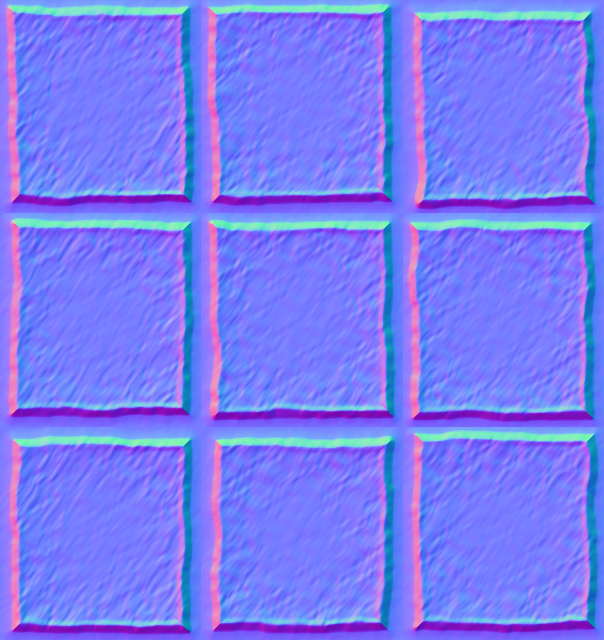
Reproduce this texture map procedurally as a WebGL 2 fragment shader.

```glsl
#version 300 es
precision highp float;

#define REPEATS 3.0
#define TILE_HALF vec2(0.136, 0.148)
#define TILE_JITTER 0.007
#define EDGE_WOBBLE 0.008
#define STEP_HEIGHT 0.0095
#define SKIRT_HEIGHT 0.006
#define SKIRT_WIDTH 0.024
#define RIM_HEIGHT 0.0042
#define DISH_DEPTH 0.006
#define GRAIN_HEIGHT 0.0022
#define SLOPE_BIAS vec2(-0.06, -0.03)
#define SAMPLE_STEP 0.001

uniform vec2 u_resolution;
out vec4 fragColor;

float hash(vec2 p) {
    return fract(sin(dot(p, vec2(127.1, 311.7))) * 43758.5453);
}

// Value noise with quintic blending, so that its slope is smooth
float noise(vec2 p) {
    vec2 i = floor(p), f = fract(p);
    f = f * f * f * (f * (f * 6.0 - 15.0) + 10.0);
    float low = mix(hash(i), hash(i + vec2(1.0, 0.0)), f.x);
    float high = mix(hash(i + vec2(0.0, 1.0)), hash(i + 1.0), f.x);
    return mix(low, high, f.y);
}

float boxDistance(vec2 p, vec2 halfSize) {
    vec2 q = abs(p) - halfSize;
    return length(max(q, 0.0)) + min(max(q.x, q.y), 0.0);
}

// Diagonal streaks in two sizes
float grain(vec2 p) {
    vec2 along = normalize(vec2(0.55, 0.83));
    vec2 s = vec2(dot(p, vec2(along.y, -along.x)), dot(p, along));
    s += 0.006 * noise(p * 40.0);
    float fine = noise(s * vec2(150.0, 68.0)) - 0.5;
    float coarse = noise(s * vec2(62.0, 36.0) + 17.0) - 0.5;
    return fine + 1.3 * coarse;
}

// Height of one tile and the gutter around it
float tileHeight(vec2 p, vec2 id, vec2 cellSize) {
    vec2 seed = id + 3.7;
    vec2 jitter = vec2(hash(seed), hash(seed + 9.2)) - 0.5;
    vec2 q = p - (id + 0.5) * cellSize - jitter * TILE_JITTER;
    q.x -= q.y * (hash(seed + 21.4) - 0.5) * 0.05;
    vec2 halfSize = TILE_HALF + (hash(seed + 5.1) - 0.5) * 0.004;

    // Uneven outline
    vec2 n = p + seed * 5.3;
    float d = boxDistance(q, halfSize);
    d += (noise(n * 17.0) - 0.5) * EDGE_WOBBLE;
    d += (noise(n * 70.0) - 0.5) * 0.0025;

    // Steep side and soft skirt running into the gutter
    float inside = 1.0 - smoothstep(-0.008, 0.006, d);
    float skirt = 1.0 - clamp(d / SKIRT_WIDTH, 0.0, 1.0);
    float h = STEP_HEIGHT * inside + SKIRT_HEIGHT * skirt * skirt;

    // Raised rim, stronger at the right and the bottom
    vec2 side = clamp(q / halfSize, -1.0, 1.0);
    float rimWeight = 0.62 + 0.36 * side.x - 0.26 * side.y;
    float rim = (d + 0.0085) / 0.0052;
    h += RIM_HEIGHT * max(rimWeight, 0.0) * exp(-rim * rim);

    // Dished face, rougher towards its border
    vec2 bowl = side * side;
    h += DISH_DEPTH * dot(bowl, bowl) * inside;
    float rough = mix(0.3, 1.0, smoothstep(0.25, 1.05, length(side)));
    h += GRAIN_HEIGHT * grain(n) * rough * mix(0.12, 1.0, inside);
    return h;
}

void main() {
    vec2 p = gl_FragCoord.xy / u_resolution.y;
    vec2 cellSize = vec2(u_resolution.x / u_resolution.y, 1.0) / REPEATS;
    vec2 id = floor(p / cellSize);

    // Slope by central differences
    vec2 e = vec2(SAMPLE_STEP, 0.0);
    vec2 slope = vec2(
        tileHeight(p + e.xy, id, cellSize) - tileHeight(p - e.xy, id, cellSize),
        tileHeight(p - e.yx, id, cellSize) - tileHeight(p + e.yx, id, cellSize));
    slope = slope / (2.0 * SAMPLE_STEP) + SLOPE_BIAS;

    // Normal packed into colour
    vec3 normal = normalize(vec3(slope, 1.0));
    fragColor = vec4(normal * 0.5 + 0.5, 1.0);
}
```
